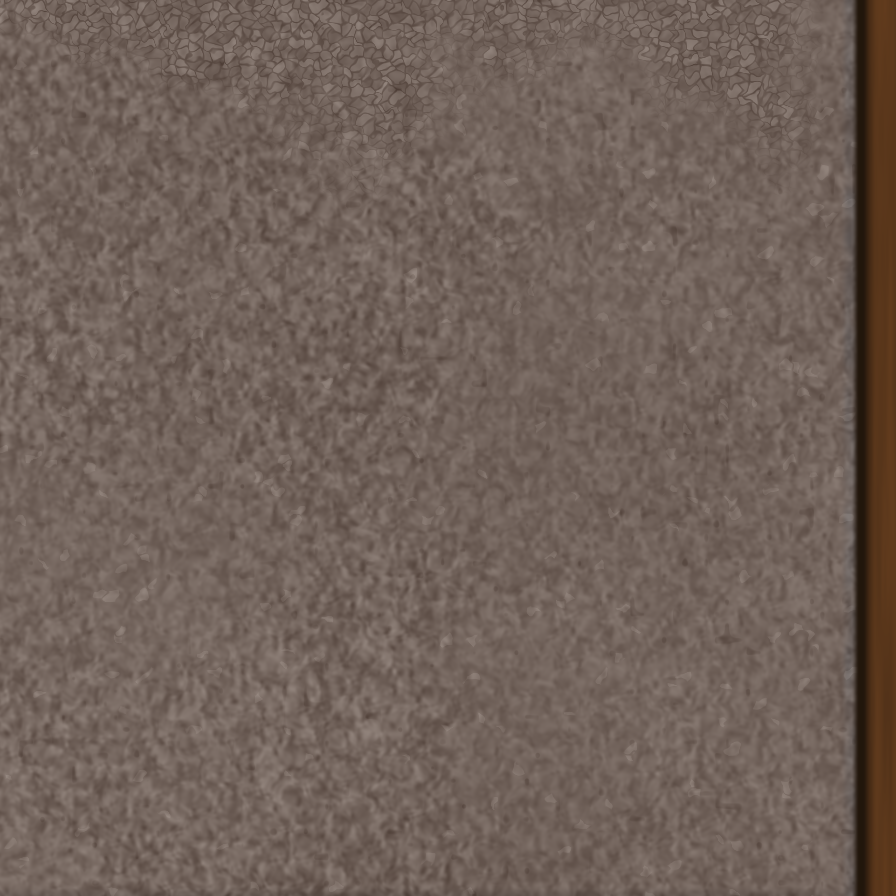
This texture is drawn by a three.js fragment shader. Its source:

```glsl
// Fine-grained taupe stone slab beside a dark joint and a strip of brown wood.
// Layered value noise makes the grain; Voronoi cells make the coarse chips,
// which gather in noisy patches near the top and are rare elsewhere.
varying vec2 vUv;

float hash(vec2 p) {
  vec3 q = fract(vec3(p.xyx) * 0.1031);
  q += dot(q, q.yzx + 33.33);
  return fract((q.x + q.y) * q.z);
}

float noise(vec2 p) {
  vec2 i = floor(p), f = fract(p);
  f = f * f * (3.0 - 2.0 * f);
  return mix(mix(hash(i), hash(i + vec2(1.0, 0.0)), f.x),
             mix(hash(i + vec2(0.0, 1.0)), hash(i + vec2(1.0, 1.0)), f.x), f.y);
}

float fbm(vec2 p) {
  float sum = 0.0, amp = 0.5;
  for (int i = 0; i < 4; i++) {
    sum += amp * noise(p);
    p = mat2(1.6, 1.2, -1.2, 1.6) * p + 7.3;
    amp *= 0.5;
  }
  return sum / 0.9375;
}

// x: distance to the cell border, y: random value of the cell
vec2 chips(vec2 p) {
  vec2 cell = floor(p);
  float nearest = 8.0, second = 8.0, id = 0.0;
  for (int y = -1; y <= 1; y++) {
    for (int x = -1; x <= 1; x++) {
      vec2 c = cell + vec2(float(x), float(y));
      vec2 centre = c + 0.1 + 0.8 * vec2(hash(c), hash(c + 57.0));
      float d = length(p - centre);
      if (d < nearest) {
        second = nearest;
        nearest = d;
        id = hash(c + 131.0);
      } else {
        second = min(second, d);
      }
    }
  }
  return vec2(second - nearest, id);
}

vec3 stone(vec2 uv) {
  // Fine grain, slightly taller than wide, calmer in some patches
  vec2 warp = 0.006 * (vec2(noise(uv * 60.0), noise(uv * 60.0 + 40.0)) - 0.5);
  vec2 p = uv + warp;
  float grain = 0.125 * (noise(p * vec2(150.0, 105.0)) - 0.5)
              + 0.075 * (noise(mat2(0.9, 0.4, -0.4, 0.9) * p * 210.0 + 19.0) - 0.5);
  float rough = smoothstep(0.3, 0.7, fbm(uv * 5.0 + 3.0));
  float calmRight = 1.0 - 0.25 * smoothstep(0.4, 0.95, uv.x);
  float tone = grain * mix(0.75, 1.2, rough) * calmRight;

  // Broad clouding
  tone += 0.05 * (fbm(uv * 4.0 + 11.0) - 0.5);

  // Coarse chips: dense patches at the top, scattered ones below
  vec2 chip = chips(p * vec2(88.0, 98.0) + 0.8 * noise(uv * 130.0));
  float body = smoothstep(0.03, 0.3, chip.x);
  float patches = uv.y + 0.7 * (fbm(uv * vec2(5.0, 6.0) + 21.0) - 0.5);
  float coarse = smoothstep(0.82, 1.0, patches) * smoothstep(0.68, 0.88, uv.y)
               * (1.0 - smoothstep(0.86, 0.93, uv.x));
  float chipTone = mix(-0.085, 0.12 * chip.y - 0.025, body);
  tone = mix(tone, chipTone + 0.5 * grain, 0.8 * coarse);
  tone += 0.055 * body * step(0.975, chip.y) * (1.0 - coarse);

  // Rare dark pits
  float pit = smoothstep(0.87, 0.97, noise(uv * vec2(85.0, 70.0) + 73.0));
  tone -= 0.05 * pit;

  // Worn, cooler rim next to the joint and a faint shade at the bottom
  float rim = smoothstep(0.937, 0.948, uv.x);
  float wear = noise(vec2(uv.x * 90.0, uv.y * 45.0));
  vec3 colour = vec3(0.448, 0.390, 0.360) + tone * vec3(0.97, 1.0, 1.0);
  colour += rim * vec3(-0.03, -0.01, 0.005) * (0.4 + wear);
  return colour * mix(0.9, 1.0, smoothstep(0.0, 0.012, uv.y));
}

vec3 wood(vec2 uv) {
  float fibre = noise(vec2(uv.x * 160.0, uv.y * 5.0))
              + 0.5 * noise(vec2(uv.x * 330.0, uv.y * 14.0));
  vec3 colour = vec3(0.355, 0.215, 0.105) * (0.91 + 0.12 * fibre);
  return colour * mix(0.72, 1.0, smoothstep(0.968, 0.978, uv.x));
}

void main() {
  vec3 joint = vec3(0.13, 0.085, 0.045);
  vec3 colour = mix(stone(vUv), joint, smoothstep(0.950, 0.959, vUv.x));
  colour = mix(colour, wood(vUv), smoothstep(0.963, 0.971, vUv.x));
  gl_FragColor = vec4(colour, 1.0);
}
```
